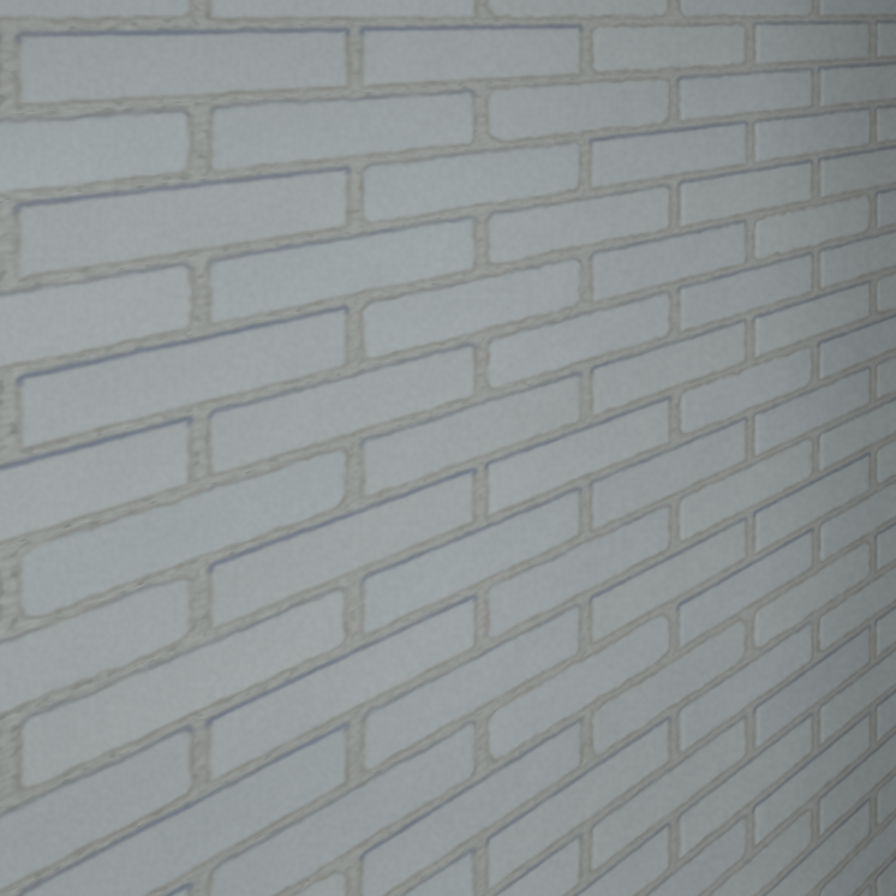
Give the GLSL for this texture, as a three.js fragment shader.

```glsl
varying vec2 vUv;

const vec3 BRICK_COOL = vec3(0.609, 0.638, 0.645);
const vec3 BRICK_WARM = vec3(0.614, 0.637, 0.638);
const vec3 MORTAR = vec3(0.584, 0.599, 0.588);
const vec3 EDGE_GRIME = vec3(0.518, 0.518, 0.497);
const vec3 TOP_SHADOW = vec3(0.410, 0.450, 0.512);
const float BRICK_LENGTH = 3.2;  // in row heights
const vec2 HALF_JOINT = vec2(0.092, 0.085);

float hash(vec2 p) {
  vec3 q = fract(vec3(p.xyx) * 0.1031);
  q += dot(q, q.yzx + 33.33);
  return fract((q.x + q.y) * q.z);
}

vec2 gradient(vec2 cell) {
  float angle = 6.2832 * hash(cell);
  return vec2(cos(angle), sin(angle));
}

float gradientNoise(vec2 p) {
  vec2 i = floor(p);
  vec2 f = fract(p);
  vec2 s = f * f * f * (f * (f * 6.0 - 15.0) + 10.0);
  vec2 e = vec2(1.0, 0.0);
  float low = mix(dot(gradient(i), f), dot(gradient(i + e.xy), f - e.xy), s.x);
  float high = mix(dot(gradient(i + e.yx), f - e.yx),
                   dot(gradient(i + e.xx), f - e.xx), s.x);
  return mix(low, high, s.y);
}

float roundedBox(vec2 p, vec2 halfSize, float radius) {
  vec2 q = abs(p) - halfSize + radius;
  return length(max(q, 0.0)) + min(max(q.x, q.y), 0.0) - radius;
}

float band(float x, float width) {
  return exp(-x * x / (width * width));
}

// Receding wall: x = half bricks, y = rows downward, z = relative depth
vec3 projectWall(vec2 uv) {
  float column = (uv.x - 0.0078) / (0.2445 - 0.127 * uv.x);
  float depth = 1.0 + 0.127 * column;
  float row = ((1.0 - uv.y - 0.0117) * depth - 0.0182) / 0.0967;
  return vec3(column, row, depth);
}

vec3 mortarColor(vec2 p, float depth) {
  float speckle = gradientNoise(p * vec2(7.0, 12.0));
  float pits = smoothstep(0.10, 0.50, gradientNoise(p * 9.0 + 40.0));
  return MORTAR + (0.06 * speckle - 0.06 * pits) / (depth * depth);
}

vec3 brickColor(vec2 p, vec2 local, vec2 id) {
  float stain = gradientNoise(p * 1.3 + 7.0);
  vec3 color = mix(BRICK_COOL, BRICK_WARM, hash(id + 3.0));
  color *= 0.992 + 0.018 * hash(id + 11.0);
  return color + 0.010 * stain + 0.012 * local.y;
}

vec3 wallColor(vec3 wall) {
  float row = floor(wall.y);
  float along = 0.5 * (wall.x + mod(row, 2.0));
  vec2 id = vec2(floor(along), row) + 50.0;
  vec2 p = vec2(along * BRICK_LENGTH, wall.y);
  vec2 local = (fract(vec2(along, wall.y)) - 0.5) * vec2(BRICK_LENGTH, 1.0);
  float soft = 0.034 * wall.z;

  // Slightly uneven brick outline
  float wear = hash(id + 23.0);
  vec2 halfSize = vec2(0.5 * BRICK_LENGTH, 0.5) - HALF_JOINT;
  halfSize -= 0.025 * vec2(hash(id + 5.0), hash(id + 9.0)) - 0.01;
  float wobble = gradientNoise(p * 2.2) * 0.030 + gradientNoise(p * 7.0) * 0.03;
  float radius = mix(0.04, 0.24, wear * wear);
  float d = roundedBox(local, halfSize, radius) + wobble * (0.4 + wear);

  vec3 color = mix(mortarColor(p, wall.z), brickColor(p, local, id),
                   1.0 - smoothstep(-soft, soft, d));

  // Broken grime around the face, and the shaded upper lip
  float grime = 0.50 + 0.45 * gradientNoise(p * 4.0 + 19.0);
  color = mix(color, EDGE_GRIME, grime * band(d - 0.012, 0.018 + 0.5 * soft));
  float upper = smoothstep(0.65, 0.95, -local.y / halfSize.y);
  float lip = upper * band(d - 0.005, 0.028 + 0.3 * soft);
  float strength = mix(0.80, -0.05, wear) + 0.35 * gradientNoise(p * 1.7 + 31.0);
  color = mix(color, TOP_SHADOW, lip * clamp(strength, 0.0, 0.8) / sqrt(wall.z));

  // Pale left rim, clearer toward the far end
  float rim = band(local.x + halfSize.x - 0.09, 0.045) * step(d, 0.0);
  return color + 0.03 * rim * smoothstep(1.3, 1.9, wall.z);
}

float lighting(vec2 uv) {
  float farFade = 0.10 * smoothstep(0.45, 0.92, uv.x)
                + 0.14 * smoothstep(0.82, 1.02, uv.x);
  float topFade = 0.04 * smoothstep(0.75, 1.0, uv.y);
  float lowFade = 0.05 * smoothstep(0.40, 0.0, uv.y);
  return 1.005 - farFade - topFade - lowFade;
}

void main() {
  vec3 color = wallColor(projectWall(vUv)) * lighting(vUv);
  float grain = gradientNoise(vUv * 150.0) + 0.6 * gradientNoise(vUv * 75.0 + 13.0);
  gl_FragColor = vec4(color + 0.016 * grain, 1.0);
}
```
